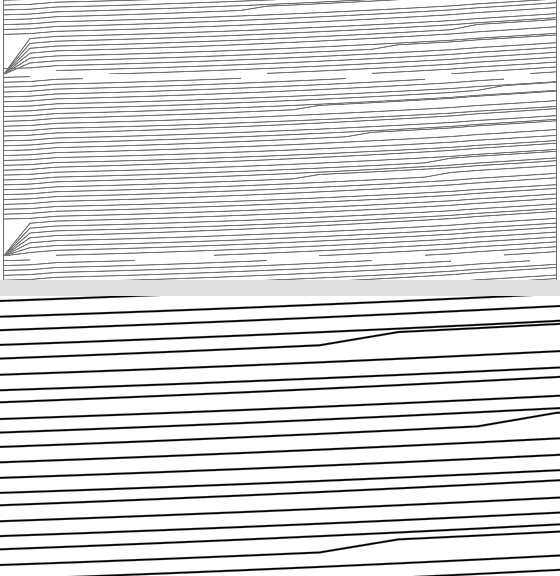
Top: the whole. Bottom: its middle third, enlarged.
A WebGL 1 fragment shader for this pattern:

```glsl
precision highp float;
// Draws thin rising polylines in stacked bands, with broken seams and fans at the left edge.

uniform vec2 u_resolution;

// Lengths are in canvas heights unless noted.
#define LINE_GAP 0.01745
#define BAND_HEIGHT 0.6484
#define SEAM_Y 0.0859
#define FRAME_LEFT 0.0130
#define NODE_STEP 0.0940
#define NODE_COUNT 21.0
#define STROKE 0.00234
#define FAN_TOP 7.5
#define BAND_TOP 36.4
#define UNEVENNESS 0.6
#define SLIP_CHANCE 0.2
#define SLIP_SIZE 0.65

float hash(vec2 p) {
    return fract(sin(dot(p, vec2(12.99, 78.23))) * 4375.85);
}

// Common rise of all lines at a node, in line gaps.
float drift(float node) {
    float t = max(node - 2.0, 0.0);
    float start = 0.15 * min(node, 1.0) + 0.45 * clamp(node - 1.0, 0.0, 1.0);
    return start + 0.13 * t + 0.006 * t * t + 0.1 * step(18.0, node);
}

// Height of a line above its seam at a node, in line gaps.
float nodeHeight(float line, float band, float offset, float node) {
    float height = line + offset + drift(node);
    if (line > 0.5 && line < 30.5) {
        vec2 id = vec2(line, band + 3.0);
        float progress = node / NODE_COUNT;
        height += UNEVENNESS * (hash(id) - 0.5) * progress;
        // A few lines slip upward at one late node.
        float slipNode = floor(mix(10.0, 21.9, sqrt(hash(id + 7.3))));
        height += SLIP_SIZE * step(hash(id + 3.1), SLIP_CHANCE) * step(slipNode, node);
    }
    return height;
}

// Ink of a stroke at a distance, filtered over slightly more than a pixel.
float strokeInk(float dist) {
    float halfWidth = 0.5 * STROKE;
    float halfFilter = 0.6 / u_resolution.y;
    float narrow = min(halfWidth, halfFilter);
    float edge = clamp((halfWidth + halfFilter - dist) / (2.0 * narrow), 0.0, 1.0);
    return edge * min(1.0, halfWidth / halfFilter);
}

float bandInk(vec2 p) {
    float x = (p.x - FRAME_LEFT) / NODE_STEP;
    if (x < 0.0 || x >= NODE_COUNT) return 0.0;
    float node = floor(x);
    float along = fract(x);

    float y = p.y - SEAM_Y;
    float band = floor(y / BAND_HEIGHT);
    float height = (y - band * BAND_HEIGHT) / LINE_GAP;
    float oddBand = mod(band, 2.0);
    float offset = 0.55 - 0.36 * oddBand;

    bool first = node < 0.5;
    float rise = mix(drift(node), drift(node + 1.0), along);
    float firstLine = floor(height - offset - rise + 0.5) - 5.0;
    if (first && height < 9.0) firstLine = 0.0;

    // Segments that would cross a seam are left out.
    float bottom = node < 1.5 ? 0.45 : 0.0;
    float top = BAND_TOP + (first ? 0.5 : 0.0);

    float ink = 0.0;
    for (int m = 0; m < 11; m++) {
        float line = firstLine + float(m);
        float a = nodeHeight(line, band, offset, node);
        float b = nodeHeight(line, band, offset, node + 1.0);
        bool drawn = a > bottom && b < top;

        // The lowest lines fan out of one point on the seam.
        bool loose = oddBand > 0.5 && abs(line - 1.0) < 0.5;
        if (first && b > 0.5 && b < FAN_TOP && !loose) {
            a = 0.0;
            drawn = true;
        }
        if (drawn) {
            float slope = (b - a) * LINE_GAP / NODE_STEP;
            float dist = abs(height - mix(a, b, along)) * LINE_GAP;
            ink = max(ink, strokeInk(dist / sqrt(1.0 + slope * slope)));
        }
    }
    return ink;
}

void main() {
    vec2 p = gl_FragCoord.xy / u_resolution * vec2(2.0, 1.0);
    float ink = bandInk(p);

    // Upright frame lines on both sides.
    float halfFrame = 0.5 * NODE_STEP * NODE_COUNT;
    float frameDist = abs(abs(p.x - FRAME_LEFT - halfFrame) - halfFrame);
    ink = max(ink, strokeInk(frameDist));

    gl_FragColor = vec4(vec3(1.0 - ink), 1.0);
}
```
